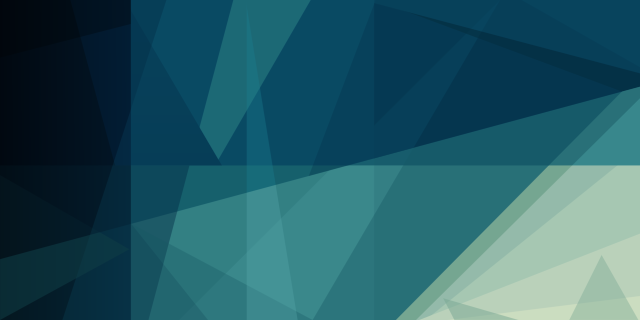
This background is drawn by a Shadertoy shader. Its source:

```glsl
// Overlapping translucent shards in navy, teal and cream, split by a horizon.
#define HORIZON 0.483
#define LEFT_FOLD 0.409
#define RIGHT_FOLD 1.169
#define NAVY vec3(0.01, 0.17, 0.27)
#define BLUE vec3(0.035, 0.29, 0.39)
#define TEAL vec3(0.20, 0.50, 0.515)
#define MIST vec3(0.34, 0.66, 0.67)
#define SAGE vec3(0.46, 0.65, 0.57)
#define CREAM vec3(0.82, 0.88, 0.76)

vec2 p;      // position: x in 0..2, y in 0..1
float blur;  // edge softness

float edge(float d) { return smoothstep(-blur, blur, d); }

// 1 on the left of the directed line a to b; the east side when it runs down
float side(vec2 a, vec2 b) {
    vec2 d = normalize(b - a), q = p - a;
    return edge(d.x * q.y - d.y * q.x);
}

// Corners run counter-clockwise
float triangle(vec2 a, vec2 b, vec2 c) {
    return side(a, b) * side(b, c) * side(c, a);
}

void paint(inout vec3 col, vec3 tint, float amount) {
    col = mix(col, tint, amount);
}

void mainImage(out vec4 fragColor, in vec2 fragCoord) {
    p = fragCoord / iResolution.xy * vec2(2.0, 1.0);
    blur = 0.7 / iResolution.y;

    // Long edges shared by several shards
    float upper = edge(p.y - HORIZON), lower = 1.0 - upper;
    float above = side(vec2(0.0, 0.19), vec2(2.0, 0.729)), below = 1.0 - above;
    float eastA = side(vec2(0.729, 1.0), vec2(0.464, 0.0));
    float eastB = side(vec2(0.39, 1.0), vec2(0.977, 0.0));
    float eastD = side(vec2(1.5625, 1.0), vec2(0.56, 0.0));
    float eastE = side(vec2(1.5625, 1.0), vec2(0.977, 0.0));
    float eastG = side(vec2(1.169, 0.987), vec2(0.794, 0.0));
    float rightFold = edge(p.x - RIGHT_FOLD);

    // Four base fields
    vec3 top = mix(vec3(0.09, 0.37, 0.43), BLUE, above);
    vec3 bottom = mix(TEAL, vec3(0.085, 0.375, 0.425), above);
    vec3 col = mix(bottom, top, upper);

    // Central shards
    paint(col, NAVY, 0.28 * eastG * above);
    paint(col, NAVY, 0.36 * rightFold * above);
    paint(col, NAVY, 0.25 * eastE * above);
    paint(col, BLUE, 0.35 * eastD * (1.0 - eastE) * above * rightFold);
    paint(col, MIST, 0.20 * eastD * (1.0 - eastE) * below * lower);
    paint(col, vec3(0.08, 0.32, 0.38), 0.22 * eastE * below);
    paint(col, vec3(0.08, 0.32, 0.38), 0.16 * rightFold * below);

    // Upper right wedges
    float ridge = side(vec2(1.133, 1.0), vec2(2.0, 0.771));
    float shadow = side(vec2(1.30, 0.953), vec2(2.0, 0.693)) * (1.0 - ridge);
    paint(col, vec3(0.015, 0.18, 0.25), 0.60 * shadow * above);
    paint(col, BLUE, 0.45 * ridge);
    paint(col, BLUE, 0.45 * side(vec2(1.63, 1.0), vec2(2.0, 0.79)));

    // Left centre facets
    paint(col, NAVY, 0.55 * (1.0 - eastB) * upper * (1.0 - 0.5 * p.y));
    paint(col, NAVY, 0.45 * (1.0 - eastA) * lower);
    float slope = side(vec2(0.409, 0.302), vec2(0.977, 0.0));
    paint(col, vec3(0.08, 0.34, 0.38), 0.32 * (1.0 - slope) * below);
    float steep = side(vec2(0.409, 0.302), vec2(0.65, 0.0));
    paint(col, NAVY, 0.18 * (1.0 - steep) * below);

    // Hanging blade and tall spike
    float blade = eastA * eastB * (1.0 - side(vec2(0.971, 1.0), vec2(0.674, 0.487)));
    paint(col, vec3(0.11, 0.41, 0.46), blade * upper);
    float spike = edge(p.x - 0.771) * (1.0 - side(vec2(0.771, 0.98), vec2(0.93, 0.0)));
    paint(col, mix(MIST, vec3(0.10, 0.50, 0.57), above), mix(0.34, 0.35, above) * spike);

    // Dark left panel
    float panel = 1.0 - edge(p.x - LEFT_FOLD);
    float eastL = side(vec2(0.22, 1.0), vec2(0.49, 0.0));
    float eastM = side(vec2(0.52, 1.0), vec2(0.195, 0.0));
    paint(col, NAVY, 0.40 * (1.0 - eastM) * (1.0 - panel));
    vec3 night = mix(vec3(0.004, 0.025, 0.055), vec3(0.008, 0.085, 0.15), p.x / LEFT_FOLD);
    night += vec3(0.008, 0.055, 0.06) * lower * (1.0 - 0.6 * above);
    night += vec3(0.0, 0.025, 0.05) * eastL * upper;
    night += vec3(0.008, 0.05, 0.06) * eastM;
    night *= mix(1.0, 0.7, side(vec2(0.0, 0.82), vec2(0.70, 1.0)));
    paint(col, night, panel * 0.97);
    float arrow = triangle(vec2(0.0, 0.453), vec2(0.0), vec2(0.404, 0.221));
    paint(col, vec3(0.06, 0.24, 0.27), arrow * mix(0.55, 0.12, above));

    // Pale corner: nested bands, tinted teal above the horizon
    float corner = side(vec2(2.0, 0.771), vec2(1.237, 0.0)) * below;
    float band2 = side(vec2(2.0, 0.693), vec2(1.30, 0.0));
    float band3 = side(vec2(2.0, 0.54), vec2(1.33, 0.0));
    float band4 = side(vec2(2.0, 0.27), vec2(1.31, 0.0));
    vec3 pale = mix(SAGE, vec3(0.58, 0.73, 0.665), band2);
    paint(pale, vec3(0.65, 0.78, 0.70), band3);
    paint(pale, vec3(0.73, 0.82, 0.73), band4);
    paint(pale, CREAM, 0.75 * side(vec2(2.0, 0.075), vec2(1.56, 0.02)));
    paint(pale, SAGE, 0.40 * triangle(vec2(1.88, 0.203), vec2(1.779, 0.0), vec2(1.995, 0.0)));
    paint(pale, SAGE, 0.50 * triangle(vec2(1.385, 0.068), vec2(1.42, 0.0), vec2(1.62, 0.0)));
    vec3 veil = mix(vec3(0.16, 0.44, 0.47), vec3(0.22, 0.53, 0.55), band2);
    paint(col, mix(pale, veil, upper), corner);

    fragColor = vec4(col, 1.0);
}
```
